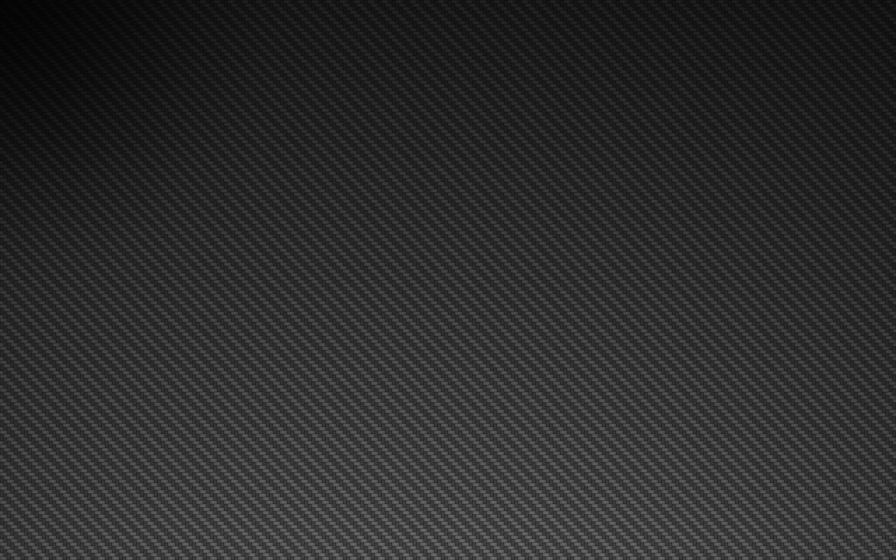
Write a Shadertoy shader that draws this texture.

```glsl
const vec2 REPEATS = vec2(64.0, 40.0);
const float THREADS = 4.0;
const float FLOAT_LENGTH = 2.0;
const int SAMPLES = 4;

float hash(vec2 p) {
    vec3 q = fract(vec3(p.xyx) * 0.1031);
    q += dot(q, q.yzx + 33.33);
    return fract((q.x + q.y) * q.z);
}

// Rounded thread: bright along its middle, darker at its ends and sides
float threadShade(float along, float across, float sideShadow, float endShade) {
    float crown = mix(endShade, 1.0, 4.0 * along * (1.0 - along));
    float side = smoothstep(0.25, 0.5, abs(across - 0.5));
    return crown * (1.0 - sideShadow * side);
}

// Two-over-two twill, with diagonals falling to the right
float twill(vec2 p, float weftLight, float warpLight) {
    vec2 cell = floor(p);
    vec2 local = fract(p);
    float phase = mod(cell.x + cell.y, THREADS);
    bool weftOnTop = phase < FLOAT_LENGTH;

    float along = weftOnTop
        ? (phase + local.x) / FLOAT_LENGTH
        : (phase - FLOAT_LENGTH + local.y) / FLOAT_LENGTH;
    float across = weftOnTop ? local.y : local.x;
    float light = weftOnTop ? weftLight : warpLight;

    // One tone for the whole visible length of a thread
    vec2 start = weftOnTop
        ? cell - vec2(phase, 0.0)
        : cell - vec2(0.0, phase - FLOAT_LENGTH);
    float tone = 1.0 + 0.05 * (hash(start) - 0.5);
    return light * tone * threadShade(along, across, 0.3, 0.75);
}

// Average the weave over one pixel to keep its edges smooth
float smoothTwill(vec2 fragCoord, vec2 resolution) {
    float sum = 0.0;
    for (int y = 0; y < SAMPLES; y++) {
        for (int x = 0; x < SAMPLES; x++) {
            vec2 offset = (vec2(x, y) + 0.5) / float(SAMPLES) - 0.5;
            vec2 uv = (fragCoord + offset) / resolution;
            sum += twill(uv * REPEATS * THREADS, 1.44, 0.92);
        }
    }
    return sum / float(SAMPLES * SAMPLES);
}

// Light from below, with a soft shadow in the upper left corner
float lighting(vec2 uv, float bottomLight, float topLight) {
    float light = mix(bottomLight, topLight, uv.y);
    float cornerDistance = length((uv - vec2(0.0, 1.0)) * vec2(1.6, 1.0));
    float corner = mix(0.2, 1.0, smoothstep(-0.1, 0.55, cornerDistance));
    float edge = abs(uv.x - 0.5) * 2.0;
    return light * corner * (1.0 - 0.2 * edge * edge);
}

void mainImage(out vec4 fragColor, in vec2 fragCoord) {
    vec2 uv = fragCoord / iResolution.xy;
    float gray = smoothTwill(fragCoord, iResolution.xy) * lighting(uv, 0.29, 0.09);
    fragColor = vec4(vec3(gray), 1.0);
}
```
